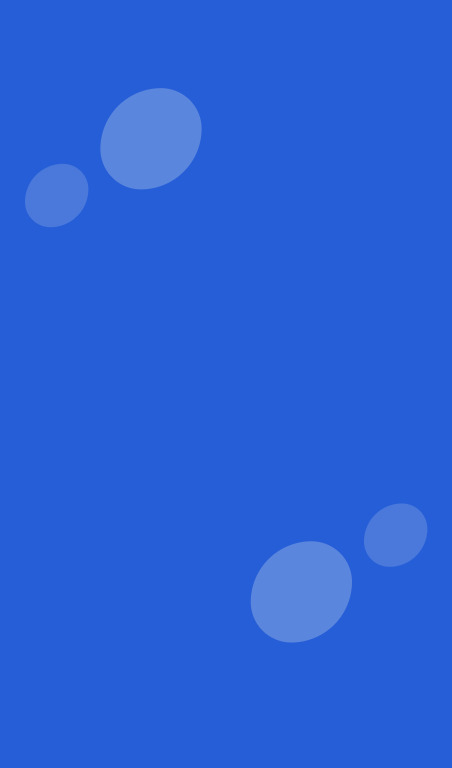
This background is drawn by a WebGL 1 fragment shader. Its source:

```glsl
precision highp float;
// Flat blue backdrop with two diagonal pairs of pale translucent pebbles.
// Each pebble is a square whose corners are rounded by alternating radii
// of 60% and 40%, so that its arcs join into one lopsided oval.

uniform vec2 u_resolution;

// Signed distance to a quarter plane whose corner has the given radius.
float roundedCorner(vec2 p, float halfSize, float radius) {
  vec2 q = p - halfSize + radius;
  return min(max(q.x, q.y), 0.0) + length(max(q, 0.0)) - radius;
}

// The pebble is the intersection of its four rounded corners.
float pebble(vec2 p, float size) {
  float wide = 0.6 * size;
  float tight = 0.4 * size;
  float h = 0.5 * size;
  float leaning = max(roundedCorner(vec2(-p.x, p.y), h, wide),
                      roundedCorner(vec2(p.x, -p.y), h, wide));
  float pointed = max(roundedCorner(p, h, tight),
                      roundedCorner(-p, h, tight));
  return max(leaning, pointed);
}

// Antialiased coverage over about one pixel.
float coverage(float dist) {
  return clamp(0.5 - dist * u_resolution.y, 0.0, 1.0);
}

void main() {
  // Units of the canvas height
  vec2 uv = gl_FragCoord.xy / u_resolution.y;
  vec3 color = vec3(0.148, 0.369, 0.847);
  vec3 paleTint = vec3(0.85, 0.893, 0.907);

  // Upper left pair, then lower right pair
  for (int i = 0; i < 2; i++) {
    float side = 2.0 * float(i) - 1.0;
    vec2 largeCenter = vec2(0.2945, 0.5243) + side * vec2(0.0979, -0.295);
    vec2 smallCenter = largeCenter + side * vec2(0.1228, 0.0739);
    float large = coverage(pebble(uv - largeCenter, 0.1318));
    float small = coverage(pebble(uv - smallCenter, 0.0825));
    color = mix(color, paleTint, 0.3 * large);
    color = mix(color, paleTint, 0.2 * small);
  }

  gl_FragColor = vec4(color, 1.0);
}
```
